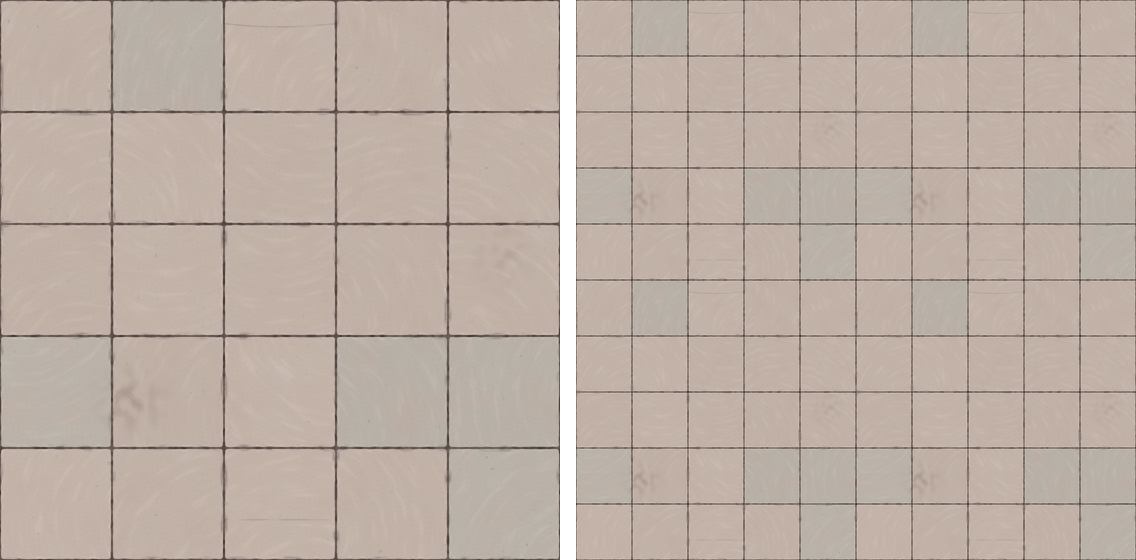
Left, the tile; right, the same tile 2 across and 2 down.
Give the GLSL for this texture, as a WebGL 1 fragment shader.

```glsl
precision highp float;

uniform vec2 u_resolution;

float hash(vec2 p) {
  return fract(sin(dot(p, vec2(12.71, 31.17))) * 4375.85);
}

float cornerSlope(vec2 cell, vec2 offset, float period) {
  float angle = 6.2832 * hash(mod(cell, period) + 0.37);
  return dot(vec2(cos(angle), sin(angle)), offset);
}

// Gradient noise that wraps after a whole number of cells
float noise(vec2 p, float period) {
  vec2 cell = floor(p);
  vec2 f = fract(p);
  vec2 blend = f * f * f * (f * (f * 6.0 - 15.0) + 10.0);
  vec2 e = vec2(1.0, 0.0);
  return mix(
    mix(cornerSlope(cell, f, period), cornerSlope(cell + e, f - e, period), blend.x),
    mix(cornerSlope(cell + e.yx, f - e.yx, period), cornerSlope(cell + 1.0, f - 1.0, period), blend.x),
    blend.y);
}

// Shortest distance between two places on the repeating five by five grid
float gridDistance(vec2 a, vec2 b) {
  return length(mod(a - b + 2.5, 5.0) - 2.5);
}

// Curved trowel strokes, swept about a different centre for each tile
float trowelStrokes(vec2 local, vec2 tile) {
  float turn = 6.2832 * hash(tile + 8.3);
  vec2 toCentre = vec2(cos(turn), sin(turn));
  vec2 arm = local - 0.5 - 0.95 * toCentre;
  float along = dot(arm, vec2(-toCentre.y, toCentre.x));
  vec2 sweep = vec2(length(arm) * 15.0, along * 3.0) + tile * 7.3;
  return noise(sweep, 64.0) + 0.5 * noise(sweep * 2.1, 64.0);
}

void main() {
  vec2 uv = gl_FragCoord.xy / u_resolution;
  vec2 grid = uv * 5.0;
  vec2 tile = mod(floor(grid), 5.0);
  vec2 local = fract(grid);
  float pixel = 5.0 / min(u_resolution.x, u_resolution.y);

  float clouds = noise(uv * 13.0, 13.0) + 0.5 * noise(uv * 37.0, 37.0);
  float grain = noise(uv * 210.0 + 0.5, 210.0);
  float strokes = trowelStrokes(local, tile);

  // Pink clay, with a few tiles from a greyer batch
  float batch = max(step(gridDistance(tile, vec2(4.0, 0.6)), 1.12),
                    step(gridDistance(tile, vec2(1.0, 4.0)), 0.5));
  float greyness = mix(0.08 + 0.25 * clouds, 0.78 + 0.6 * clouds, batch);
  vec3 color = mix(vec3(0.762, 0.696, 0.655), vec3(0.715, 0.692, 0.657), clamp(greyness, 0.0, 1.0));

  // Mottling, strokes, grain and pores
  color += 0.014 * (hash(tile + 2.6) - 0.5) + 0.014 * clouds + 0.012 * grain;
  color += 0.008 * strokes + 0.014 * smoothstep(0.15, 0.55, strokes);
  color -= 0.07 * smoothstep(0.42, 0.6, noise(uv * 95.0, 95.0)) * smoothstep(0.0, 0.4, clouds);

  // Smoky stains
  float stain = exp(-18.0 * pow(gridDistance(grid, vec2(1.17, 1.43)), 2.0))
              + 0.5 * exp(-16.0 * pow(gridDistance(grid, vec2(4.5, 2.75)), 2.0));
  color -= 0.09 * stain * smoothstep(-0.35, 0.5, noise(uv * 45.0, 45.0) + 0.3 * grain);

  // Hairline cracks across the middle column
  float cracked = step(abs(tile.x - 2.0), 0.5) * step(1.5, abs(tile.y - 2.0));
  float crackHeight = mix(0.36, 0.76, tile.y / 4.0) + 0.03 * (local.x - 0.5) * (local.x - 0.5) * tile.y;
  float crack = 1.0 - smoothstep(0.002, 0.003 + pixel, abs(local.y - crackHeight));
  color -= vec3(0.085, 0.06, 0.055) * crack * cracked * smoothstep(-0.5, 0.2, noise(uv * 30.0, 30.0));

  // Tile outline with uneven, slightly rounded edges
  vec2 corner = abs(local - 0.5) - 0.47;
  float outline = length(max(corner, 0.0)) + min(max(corner.x, corner.y), 0.0) - 0.02;
  float chips = noise(uv * 85.0 + 0.5, 85.0);
  float wear = noise(uv * 28.0 + 0.3, 28.0);
  outline += 0.005 * chips + 0.004 * wear;

  // Pale chipped rims and dirt beside the joints
  float rim = exp(-pow((outline + 0.012) / 0.008, 2.0));
  color += 0.05 * rim * smoothstep(0.05, 0.45, chips - 0.5 * wear);
  color -= 0.12 * rim * smoothstep(0.1, 0.5, wear);

  // Recessed grout
  vec3 grout = vec3(0.40, 0.35, 0.34) + 0.10 * wear + 0.05 * grain;
  grout -= 0.07 * smoothstep(0.0, 0.4, chips) * step(local.x * (1.0 - local.x), 0.25);
  float softness = max(0.7 * pixel, 0.004);
  color = mix(color, grout, smoothstep(-softness, softness, outline));

  gl_FragColor = vec4(color, 1.0);
}
```
